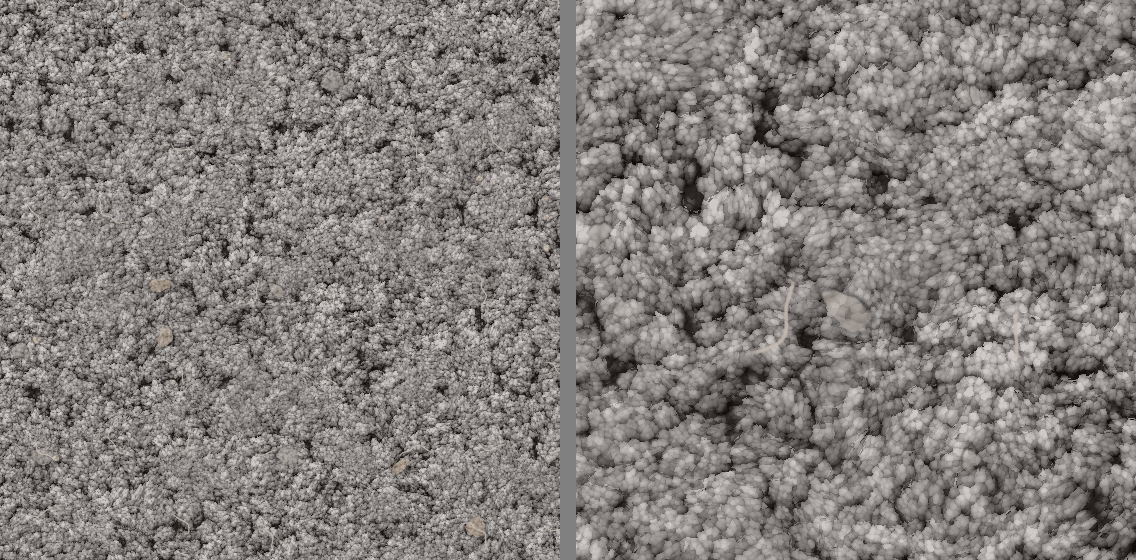
Left, the full canvas; right, a detail of the centre.
A three.js fragment shader for this texture:

```glsl
// Dry grey crumbly soil with clods, dark crevices, pale pebbles and fine roots.
varying vec2 vUv;

const vec3 SOIL_TINT = vec3(0.012, -0.006, -0.014);
const vec3 PALE_STONE = vec3(0.63, 0.61, 0.59);
const vec3 TAN_STONE = vec3(0.69, 0.63, 0.57);
const vec3 ROOT_COLOR = vec3(0.77, 0.73, 0.69);
const vec2 LIGHT = vec2(-0.4, 0.9);
const float CREVICE_TONE = 0.09;

vec3 hash3(vec2 p) {
  vec3 q = fract(p.xyx * vec3(0.1031, 0.1030, 0.0973));
  q += dot(q, q.yxz + 33.33);
  return fract((q.xxy + q.yzz) * q.zyx);
}

vec2 rotate(vec2 p, float angle) {
  float c = cos(angle), s = sin(angle);
  return vec2(c * p.x - s * p.y, s * p.x + c * p.y);
}

// Slow waves used for uneven spacing and dusty patches.
float waves(vec2 p, float phase) {
  float sum = 0.0;
  float weight = 0.5;
  for (int i = 0; i < 4; i++) {
    sum += weight * sin(p.x + phase + 1.7 * sin(p.y + phase));
    p = rotate(p, 1.1) * 1.8;
    weight *= 0.6;
  }
  return sum;
}

// Overlapping mounds: x is height, yz the offset from the winning centre.
vec3 mounds(vec2 p, float seed) {
  vec2 cell = floor(p);
  vec3 best = vec3(-9.0, 0.0, 0.0);
  for (int y = -1; y <= 1; y++) {
    for (int x = -1; x <= 1; x++) {
      vec2 id = cell + vec2(float(x), float(y));
      vec3 rnd = hash3(id + seed);
      vec2 offset = p - id - rnd.xy;
      float height = 0.45 * rnd.z - dot(offset, offset);
      if (height > best.x) best = vec3(height, offset);
    }
  }
  return best;
}

// Sparse angular stones: x is cover, y light, z random, w contact shadow.
vec4 stones(vec2 p, float scale, float chance, float size, float seed) {
  p *= scale;
  vec3 place = hash3(floor(p) + seed);
  vec3 look = hash3(floor(p) + seed + 37.0);
  vec2 d = fract(p) - mix(vec2(0.3), vec2(0.7), place.xy);
  vec2 q = rotate(d, look.x * 6.283) * vec2(1.0, 1.0 + 1.2 * look.y * look.y);
  float angle = atan(q.y, q.x);
  float radius = size * (0.65 + 0.35 * look.z);
  radius *= 1.0 + 0.10 * sin(3.0 * angle + 9.0 * look.y) + 0.05 * sin(7.0 * angle);
  float present = step(place.z, chance);
  float soft = 0.0015 * scale;
  float cover = 1.0 - smoothstep(-soft, soft, length(q) - radius);
  float shade = 1.0 - smoothstep(0.0, 0.3 * radius, length(q + 0.1 * radius) - radius);
  return vec4(cover * present, dot(d, LIGHT) / radius, look.x, shade * present);
}

// Thin curling root fibres, at most one per cell.
float roots(vec2 p, float scale, float chance, float seed) {
  p *= scale;
  vec3 place = hash3(floor(p) + seed);
  vec3 look = hash3(floor(p) + seed + 71.0);
  vec2 q = rotate(fract(p) - mix(vec2(0.36), vec2(0.64), place.xy), look.x * 6.283);
  float halfLength = mix(0.10, 0.28, look.y);
  float bend = 5.0 * (look.z - 0.5);
  float wave = 16.0 + 10.0 * look.y;
  float curve = bend * q.x * q.x + 0.022 * sin(wave * q.x);
  float slope = 2.0 * bend * q.x + 0.022 * wave * cos(wave * q.x);
  float dist = abs(q.y - curve) / sqrt(1.0 + slope * slope) / scale;
  float ends = 1.0 - smoothstep(0.8 * halfLength, halfLength, abs(q.x));
  return ends * step(place.z, chance) * (1.0 - smoothstep(0.0004, 0.0018, dist));
}

vec3 addStones(vec3 color, vec4 stone, float roughness) {
  color *= 1.0 - 0.3 * stone.w * (1.0 - stone.x);
  vec3 body = mix(PALE_STONE, TAN_STONE, smoothstep(0.5, 0.9, stone.z));
  return mix(color, body + 0.06 * stone.y + roughness, 0.85 * stone.x);
}

void main() {
  vec2 uv = vUv + 0.007 * vec2(waves(vUv * 21.0, 0.0), waves(vUv * 21.0, 4.0));

  // Each coarser layer is sampled near finer centres, for lumpy outlines.
  vec3 dust = mounds(uv * 390.0, 19.0);
  vec3 grit = mounds((uv - 0.6 * dust.yz / 390.0) * 225.0, 11.0);
  vec3 grain = mounds((uv - 0.6 * grit.yz / 225.0) * 108.0, 53.0);
  vec2 grainSpot = uv - 0.6 * grain.yz / 108.0;
  vec3 crumb = mounds(grainSpot * 47.0, 97.0);
  vec3 clod = mounds((grainSpot - 0.5 * crumb.yz / 47.0) * 13.0, 151.0);
  float clodTop = smoothstep(0.14, 0.32, clod.x);
  float rough = 1.0 - 0.5 * clodTop;

  // Relief and directional light.
  float relief = 0.12 * dust.x + 0.32 * grit.x + 0.08 * clod.x;
  relief += rough * (0.30 * grain.x + 0.28 * crumb.x);
  float slope = 0.08 * dot(grit.yz, LIGHT) + 0.06 * dot(clod.yz, LIGHT);
  slope += rough * (0.14 * dot(grain.yz, LIGHT) + 0.10 * dot(crumb.yz, LIGHT));
  float patches = waves(vUv * 9.0, 2.0);
  float tone = 0.477 + (relief + slope) * (1.08 + 0.15 * patches) - 0.008 * patches;

  // Deep gaps between crumbs.
  float depth = crumb.x + 0.6 * grain.x + 0.25 * clod.x + 0.25 * grit.x;
  float gap = (1.0 - smoothstep(-0.64, -0.24, depth)) * (1.0 - clodTop);
  tone = mix(tone, CREVICE_TONE, 0.75 * gap);
  vec3 color = vec3(clamp(tone, 0.05, 0.80)) + SOIL_TINT;

  // Pebbles, flecks and roots lying on top.
  float fineTexture = 0.20 * grit.x + 0.12 * grain.x;
  color = addStones(color, stones(vUv, 9.0, 0.16, 0.19, 7.0), fineTexture - 0.04);
  color = addStones(color, stones(vUv, 24.0, 0.05, 0.17, 29.0), fineTexture + 0.04);
  color = mix(color, ROOT_COLOR, 0.85 * roots(vUv, 7.5, 0.5, 83.0));
  gl_FragColor = vec4(color, 1.0);
}
```
